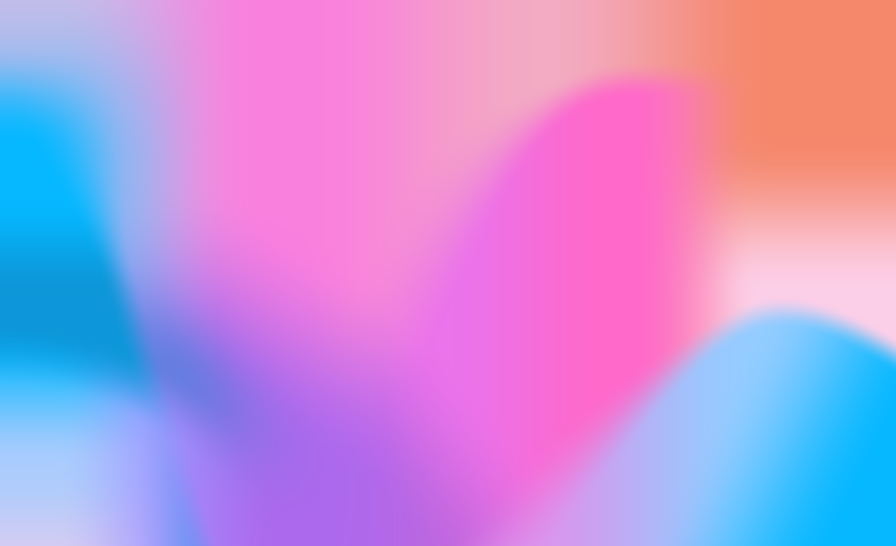
Reproduce this background procedurally as a Shadertoy shader.

```glsl
// Soft flowing gradient: a pink fold between blue waves and an orange corner.

const vec3 LAVENDER = vec3(0.79, 0.74, 0.91);
const vec3 PINK     = vec3(0.98, 0.50, 0.87);
const vec3 ROSE     = vec3(0.95, 0.67, 0.76);
const vec3 ORANGE   = vec3(0.96, 0.53, 0.42);
const vec3 BLUSH    = vec3(0.99, 0.81, 0.91);
const vec3 ORCHID   = vec3(0.92, 0.45, 0.92);
const vec3 HOT_PINK = vec3(1.00, 0.41, 0.79);
const vec3 VIOLET   = vec3(0.68, 0.41, 0.93);
const vec3 PLUM     = vec3(0.76, 0.40, 0.86);
const vec3 INDIGO   = vec3(0.36, 0.49, 0.87);
const vec3 SKY      = vec3(0.42, 0.72, 0.97);
const vec3 AZURE    = vec3(0.02, 0.72, 1.00);
const vec3 DEEP     = vec3(0.05, 0.59, 0.85);
const vec3 PALE     = vec3(0.67, 0.80, 0.99);
const vec3 PERI     = vec3(0.63, 0.58, 1.00);
const vec3 LILAC    = vec3(0.86, 0.58, 0.93);

// Falls from 1 to 0 as v passes from a to b.
float fall(float a, float b, float v) {
    return 1.0 - smoothstep(a, b, v);
}

// Gaussian spot, rotated by angle, with separate radii.
float spot(vec2 p, vec2 center, vec2 radius, float angle) {
    vec2 d = p - center;
    float c = cos(angle), s = sin(angle);
    d = vec2(c * d.x + s * d.y, c * d.y - s * d.x) / radius;
    return exp(-dot(d, d));
}

// Coverage below a curve; slope turns height into distance.
float below(float y, float height, float slope, float blur) {
    float d = (height - y) / sqrt(1.0 + slope * slope);
    return smoothstep(-blur, blur, d);
}

// Sweep from lavender through pink to the orange corner.
vec3 backdrop(vec2 p) {
    vec3 c = mix(LAVENDER, PINK, smoothstep(0.10, 0.50, p.x));
    c = mix(c, ROSE, smoothstep(0.55, 1.00, p.x));
    c = mix(c, ORANGE, smoothstep(1.00, 1.42, p.x));
    float glow = fall(0.46, 0.75, p.y) * smoothstep(1.10, 1.40, p.x);
    return mix(c, BLUSH, glow);
}

// Pink arch with a crisp crest that dissolves to the right.
vec3 addFold(vec3 c, vec2 p) {
    float dx = min(p.x - 1.16, 0.0);
    float blur = mix(0.035, 0.10, smoothstep(0.1, 0.4, -dx));
    float mask = below(p.y, 0.855 - 2.3 * dx * dx, 4.6 * dx, blur);
    vec3 tint = mix(ORCHID, HOT_PINK, smoothstep(0.82, 1.12, p.x));
    return mix(c, tint, mask * fall(1.15, 1.38, p.x));
}

// Violet pool along the lower middle.
vec3 addViolet(vec3 c, vec2 p) {
    float level = p.y + 0.6 * (max(p.x - 0.4, 0.0) + max(p.x - 0.7, 0.0)) - 0.09;
    vec3 tint = mix(VIOLET, PLUM, smoothstep(0.6, 0.9, p.x));
    return mix(c, tint, fall(0.18, 0.58, level));
}

// Blue body at the left with a shaded lower half.
vec3 addLeftBlue(vec3 c, vec2 p) {
    float haze = fall(0.70, 1.06, p.y) * fall(0.10, 0.42, p.x);
    c = mix(c, SKY, haze * smoothstep(0.1, 0.3, p.y));
    c = mix(c, INDIGO, 0.85 * spot(p, vec2(0.32, 0.32), vec2(0.19, 0.09), -0.75));
    float edge = 0.24 - 0.3 * (p.y - 0.42);
    float blur = mix(0.035, 0.11, smoothstep(0.5, 0.85, p.y));
    float mask = fall(-blur, blur, p.x - edge) * fall(0.73, 0.92, p.y);
    return mix(c, mix(AZURE, DEEP, fall(0.46, 0.64, p.y)), mask);
}

// Pale wave rising from the lower left.
vec3 addPaleWave(vec3 c, vec2 p) {
    vec3 tint = mix(AZURE, PALE, fall(0.14, 0.40, p.y));
    tint = mix(tint, vec3(0.84, 0.80, 0.95), fall(-0.04, 0.15, p.y));
    tint = mix(tint, PERI, smoothstep(0.10, 0.36, p.x));
    float mask = below(p.y, 0.35 - 0.95 * p.x * p.x, 1.9 * p.x, 0.06);
    return mix(c, tint, mask * fall(0.24, 0.52, p.x));
}

// Blue dome at the lower right, with a long left flank.
vec3 addDome(vec3 c, vec2 p) {
    float dx = p.x - 1.43;
    float r = sqrt(dx * dx + 0.0225);
    float steep = dx < 0.0 ? 1.1 : 0.75;
    float height = 0.43 - steep * (r - 0.15);
    float blur = mix(0.03, 0.075, smoothstep(0.1, 0.45, -dx));
    vec3 tint = mix(LILAC, vec3(0.58, 0.80, 1.0), smoothstep(0.95, 1.38, p.x));
    float core = smoothstep(1.25, 1.60, p.x - 0.5 * (p.y - 0.13));
    tint = mix(tint, AZURE, core);
    return mix(c, tint, below(p.y, height, steep * dx / r, blur));
}

void mainImage(out vec4 fragColor, in vec2 fragCoord) {
    // Stretch the composition to fill the canvas.
    vec2 p = fragCoord / iResolution.xy * vec2(1.64, 1.0);
    vec3 color = backdrop(p);
    color = addFold(color, p);
    color = addViolet(color, p);
    color = addLeftBlue(color, p);
    color = addPaleWave(color, p);
    color = addDome(color, p);
    fragColor = vec4(color, 1.0);
}
```
